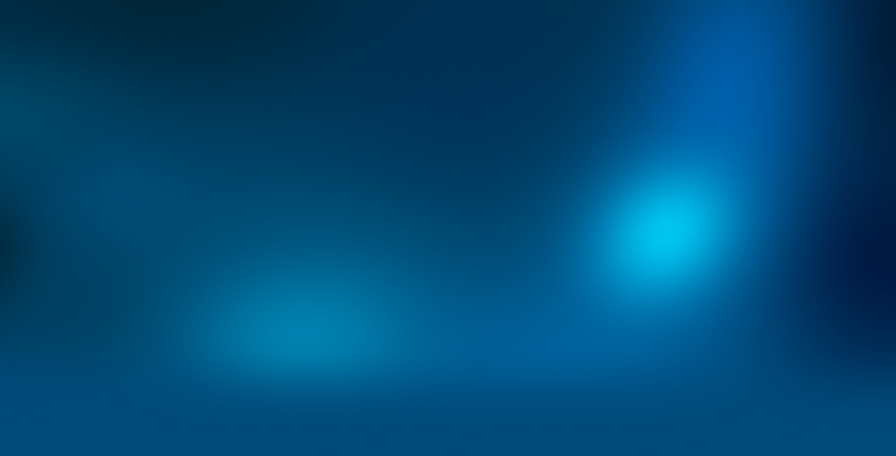
Give the GLSL for this background, as a WebGL 2 fragment shader.

```glsl
#version 300 es
precision highp float;
// Soft blue mesh gradient: a vertical ramp tinted by layered, rotated
// Gaussian glows and shadows, then closed by an even band at the bottom.
// A faint hash dither hides the banding of the slow ramps.

uniform vec2 u_resolution;
out vec4 outColor;

const vec3 BAND_BLUE = vec3(0.0, 0.29, 0.475);
const vec3 MID_BLUE  = vec3(0.0, 0.27, 0.42);
const vec3 TOP_BLUE  = vec3(0.0, 0.19, 0.30);
const vec3 INK       = vec3(0.0, 0.14, 0.21);
const vec3 NAVY      = vec3(0.0, 0.09, 0.25);
const vec3 TEAL      = vec3(0.0, 0.29, 0.41);
const vec3 LAGOON    = vec3(0.0, 0.53, 0.71);
const vec3 COBALT    = vec3(0.0, 0.38, 0.69);
const vec3 CYAN      = vec3(0.0, 0.79, 0.95);

float hash(vec2 p) {
    return fract(sin(dot(p, vec2(127.1, 311.7))) * 43758.5);
}

// Elliptic Gaussian falloff, turned by an angle in radians.
float blob(vec2 p, vec2 centre, vec2 radius, float angle) {
    float c = cos(angle), s = sin(angle);
    vec2 d = mat2(c, -s, s, c) * (p - centre) / radius;
    return exp(-dot(d, d));
}

vec3 tint(vec3 base, vec3 colour, float amount) {
    return mix(base, colour, clamp(amount, 0.0, 1.0));
}

vec3 shadows(vec3 col, vec2 p) {
    col = tint(col, INK, 0.9 * blob(p, vec2(0.19, 1.03), vec2(0.21, 0.18), -0.15));
    col = tint(col, TEAL, 0.8 * blob(p, vec2(0.0, 0.74), vec2(0.12, 0.13), 0.0));
    col = tint(col, INK, 0.9 * blob(p, vec2(-0.015, 0.44), vec2(0.06, 0.15), 0.0));
    col = tint(col, vec3(0.0, 0.24, 0.36), 0.7 * blob(p, vec2(0.10, 0.33), vec2(0.11, 0.14), 0.0));
    col = tint(col, vec3(0.0, 0.30, 0.47), 0.6 * blob(p, vec2(0.14, 0.58), vec2(0.07, 0.11), 0.0));
    col = tint(col, vec3(0.0, 0.19, 0.34), 0.8 * blob(p, vec2(0.51, 0.84), vec2(0.15, 0.32), 0.0));
    col = tint(col, NAVY, 0.97 * blob(p, vec2(0.985, 0.44), vec2(0.14, 0.28), 0.0));
    return tint(col, vec3(0.0, 0.09, 0.20), 0.95 * blob(p, vec2(1.01, 0.96), vec2(0.11, 0.35), 0.0));
}

vec3 glows(vec3 col, vec2 p) {
    // Wide pools of light along the lower half.
    col = tint(col, vec3(0.0, 0.41, 0.58), 0.75 * blob(p, vec2(0.36, 0.31), vec2(0.16, 0.22), 0.0));
    col = tint(col, vec3(0.0, 0.38, 0.61), 0.85 * blob(p, vec2(0.60, 0.22), vec2(0.20, 0.17), 0.1));
    col = tint(col, LAGOON, 0.85 * blob(p, vec2(0.34, 0.26), vec2(0.11, 0.13), 0.0));
    // Upright beam, then the bright core with its halo.
    col = tint(col, COBALT, 0.92 * blob(p, vec2(0.81, 0.78), vec2(0.105, 0.38), -0.08));
    col = tint(col, vec3(0.0, 0.49, 0.75), 0.8 * blob(p, vec2(0.735, 0.47), vec2(0.105, 0.20), -0.15));
    return tint(col, CYAN, 0.95 * blob(p, vec2(0.745, 0.49), vec2(0.065, 0.13), -0.15));
}

void main() {
    vec2 p = gl_FragCoord.xy / u_resolution;

    vec3 col = mix(BAND_BLUE, MID_BLUE, smoothstep(0.1, 0.5, p.y));
    col = mix(col, TOP_BLUE, smoothstep(0.5, 1.0, p.y));
    col = glows(shadows(col, p), p);

    // Even band that settles the bottom edge.
    col = tint(col, BAND_BLUE, 1.0 - smoothstep(0.04, 0.24, p.y));

    col += (hash(gl_FragCoord.xy) - 0.5) / 255.0;
    outColor = vec4(col, 1.0);
}
```
